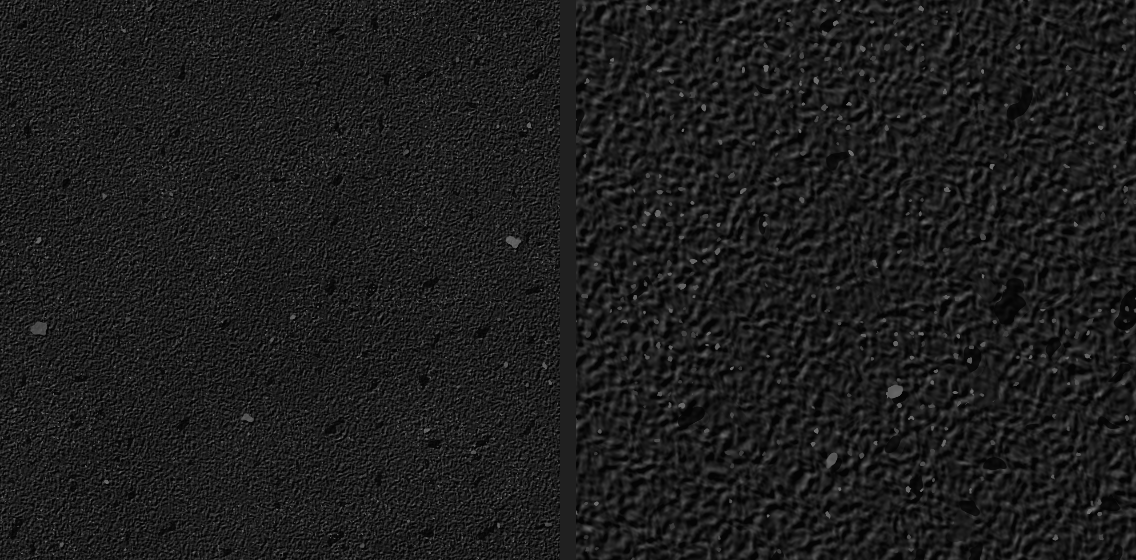
Left: the whole. Right: its middle third, enlarged.
Reproduce this texture procedurally as a WebGL 1 fragment shader.

```glsl
precision highp float;
// Dark, gritty asphalt-like ground: a fine gradient-noise relief lit from the upper
// left, with ragged slanted pits, smooth scabs, clustered bright specks and pebbles.
// Every scattered feature is one wobbly ellipse per cell of a jittered grid.

uniform vec2 u_resolution;

#define BASE_TONE 0.107
#define RELIEF_GAIN 0.205
#define GRAIN_CELLS 400.0
#define LIGHT_STEP 0.0029
#define PIT_CELLS 11.0
#define PIT_SHARE 0.4
#define SPECK_CELLS 140.0
#define SPECK_SHARE 0.08
#define CRUMB_SHARE 0.4
#define PEBBLE_CELLS 24.0
#define PEBBLE_SHARE 0.06
#define FLAKE_SHARE 0.07

const vec2 TO_LIGHT = vec2(-0.64, 0.77);

vec2 hash22(vec2 p) {
  vec3 q = fract(p.xyx * vec3(0.1031, 0.1030, 0.0973));
  q += dot(q, q.yzx + 33.33);
  return fract((q.xx + q.yz) * q.zy);
}

mat2 rotation(float a) {
  return mat2(cos(a), -sin(a), sin(a), cos(a));
}

float noise(vec2 p) {
  vec2 i = floor(p);
  vec2 f = p - i;
  f = f * f * (3.0 - 2.0 * f);
  float low = mix(hash22(i).x, hash22(i + vec2(1.0, 0.0)).x, f.x);
  float high = mix(hash22(i + vec2(0.0, 1.0)).x, hash22(i + 1.0).x, f.x);
  return mix(low, high, f.y);
}

// Slope of a random plane through one lattice corner
float corner(vec2 i, vec2 f, vec2 offset) {
  return dot(2.0 * hash22(i + offset) - 1.0, f - offset);
}

float gradientNoise(vec2 p) {
  vec2 i = floor(p);
  vec2 f = p - i;
  vec2 u = f * f * f * (f * (f * 6.0 - 15.0) + 10.0);
  float low = mix(corner(i, f, vec2(0.0)), corner(i, f, vec2(1.0, 0.0)), u.x);
  float high = mix(corner(i, f, vec2(0.0, 1.0)), corner(i, f, vec2(1.0)), u.x);
  return mix(low, high, u.y);
}

// Grain height: fine grit on middle grains on faint lumps, each octave turned.
float height(vec2 p) {
  p += 0.004 * vec2(noise(p * 83.0), noise(p * 83.0 + 40.0));
  vec2 turned = rotation(0.65) * p + 1.7;
  float grit = gradientNoise(turned * GRAIN_CELLS);
  turned = rotation(0.5) * turned + 2.3;
  float grains = gradientNoise(turned * GRAIN_CELLS * 0.5);
  turned = rotation(0.7) * turned + 3.1;
  float lumps = gradientNoise(turned * GRAIN_CELLS * 0.25);
  return 0.35 * grit + grains + 0.45 * lumps;
}

// One wobbly ellipse in some cells; x is its coverage, y its random tone.
// Size is the pair of radii in cells, lean the angle, spread its variation.
vec2 blobs(vec2 p, float cells, float share, vec2 size, float lean, float spread, float seed) {
  vec2 q = p * cells;
  vec2 id = floor(q);
  vec2 place = hash22(id + seed);
  vec2 shape = hash22(id + seed + 37.0);
  vec2 pick = hash22(id + seed + 71.0);
  vec2 d = rotation(lean + spread * (shape.x - 0.5)) * (q - id - mix(vec2(0.3), vec2(0.7), place));
  vec2 radii = size * mix(0.5, 1.0, shape.y);
  float wobble = 1.1 * (noise(q / size.y + seed) - 0.5);
  float edge = 0.6 * cells / (u_resolution.y * radii.y);
  float cover = 1.0 - smoothstep(1.0 - edge, 1.0 + edge, length(d / radii) + wobble);
  return vec2(cover * step(pick.x, share), pick.y);
}

float pits(vec2 p) {
  p += 0.006 * vec2(noise(p * 110.0), noise(p * 110.0 + 60.0));
  float slanted = blobs(p, PIT_CELLS, PIT_SHARE, vec2(0.19, 0.07), 0.85, 1.5, 11.0).x;
  float small = blobs(p, PIT_CELLS * 2.3, PIT_SHARE * 0.6, vec2(0.2, 0.1), 0.7, 2.5, 53.0).x;
  return max(slanted, small);
}

vec2 pebbles(vec2 p) {
  vec2 stone = blobs(p, PEBBLE_CELLS, PEBBLE_SHARE, vec2(0.14, 0.1), 0.8, 3.0, 131.0);
  vec2 flake = blobs(p, 6.0, FLAKE_SHARE, vec2(0.09, 0.06), 0.4, 3.0, 173.0);
  return stone.x > flake.x ? stone : flake;
}

void main() {
  vec2 p = gl_FragCoord.xy / u_resolution.y;

  // Lit grain with paler tops, calmer on smooth scabs
  float top = height(p);
  float relief = top - height(p + TO_LIGHT * LIGHT_STEP) + 0.35 * top;
  vec2 scab = blobs(p, 15.0, 0.3, vec2(0.22, 0.13), 0.8, 3.0, 211.0);
  relief *= 1.0 - 0.5 * scab.x;
  float drift = noise(p * 5.0 + 9.0) + 0.6 * noise(p * 17.0) - 0.8;
  float tone = BASE_TONE + RELIEF_GAIN * relief + 0.05 * relief * relief + 0.013 * drift;

  // Pits: shaded hollow with a lit lip on the side away from the light
  float pit = pits(p);
  float lip = pits(p + TO_LIGHT * 0.004) * (1.0 - pit);
  tone = mix(tone, 0.15 * tone + 0.012, 0.92 * pit) + 0.045 * lip;

  // Bright specks, denser in crumbly patches
  float crumbly = smoothstep(0.6, 0.85, noise(p * 13.0 + 4.0));
  float share = mix(SPECK_SHARE, CRUMB_SHARE, crumbly);
  vec2 speck = blobs(p, SPECK_CELLS, share, vec2(0.27, 0.2), 0.8, 3.0, 307.0);
  tone = mix(tone, mix(0.2, 0.44, speck.y), speck.x);

  // Pale pebbles and flakes over their cast shadow
  vec2 pebble = pebbles(p);
  float shadow = pebbles(p + TO_LIGHT * 0.004).x;
  tone *= 1.0 - 0.75 * shadow * (1.0 - pebble.x);
  tone = mix(tone, mix(0.27, 0.4, pebble.y) + 0.06 * relief, pebble.x);

  gl_FragColor = vec4(vec3(max(tone, 0.016)), 1.0);
}
```
